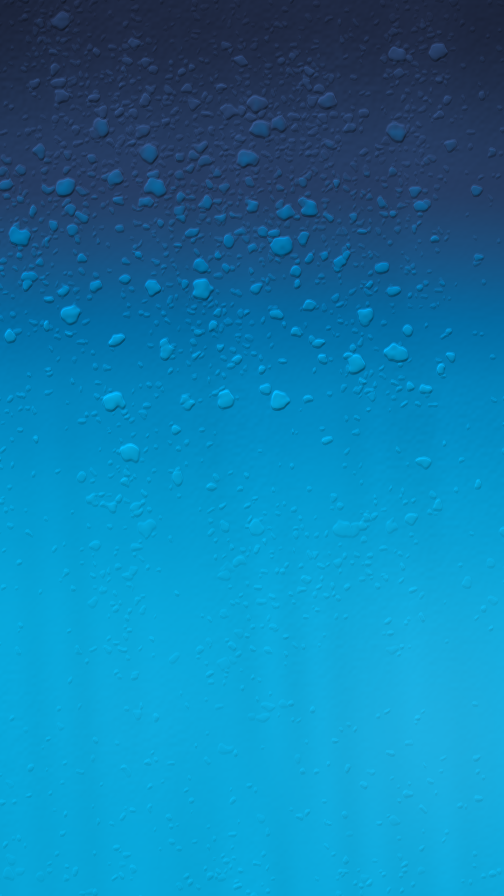
Write a Shadertoy shader that draws this texture.

```glsl
// Water beads on a cold pane: a navy to cyan vertical gradient seen through
// three sizes of scattered drops and a fine rippled film. One height field
// bends the gradient and its slope shades the bead edges.

float hash(vec2 p) {
    vec3 q = fract(p.xyx * vec3(0.1031, 0.1030, 0.0973));
    q += dot(q, q.yzx + 33.33);
    return fract((q.x + q.y) * q.z);
}

float noise(vec2 p) {
    vec2 cell = floor(p), f = fract(p);
    f = f * f * (3.0 - 2.0 * f);
    float low = mix(hash(cell), hash(cell + vec2(1, 0)), f.x);
    float high = mix(hash(cell + vec2(0, 1)), hash(cell + vec2(1, 1)), f.x);
    return mix(low, high, f.y);
}

float bell(float x, float centre, float width) {
    float d = (x - centre) / width;
    return exp(-d * d);
}

// Backdrop gradient, from the bottom upward
vec3 backdrop(float y) {
    vec3 c = vec3(0.03, 0.65, 0.85);
    c = mix(c, vec3(0.015, 0.60, 0.81), smoothstep(0.30, 0.47, y));
    c = mix(c, vec3(0.01, 0.53, 0.75), smoothstep(0.43, 0.56, y));
    c = mix(c, vec3(0.01, 0.42, 0.64), smoothstep(0.54, 0.66, y));
    c = mix(c, vec3(0.10, 0.32, 0.51), smoothstep(0.63, 0.73, y));
    c = mix(c, vec3(0.15, 0.24, 0.39), smoothstep(0.70, 0.80, y));
    return mix(c, vec3(0.12, 0.16, 0.26), smoothstep(0.81, 0.98, y));
}

// Chance of a drop: a horizontal band, broken into tall clusters
float density(vec2 p, float centre, float width, float base) {
    float band = mix(base, 1.0, bell(p.y, centre, width));
    float clusters = smoothstep(0.25, 0.75, noise(p * vec2(15.0, 8.0) + 7.0));
    float rightFade = 1.0 - 0.7 * smoothstep(0.40, 0.52, p.x);
    return band * mix(0.35, 1.3, clusters) * rightFade;
}

// Jittered domes, one per grid cell; band = centre, width, base chance
float drops(vec2 p, float size, float radius, float peak, vec3 band, float seed) {
    vec2 cell = floor(p / size);
    float height = 0.0;
    for (int j = -1; j <= 1; j++)
    for (int i = -1; i <= 1; i++) {
        vec2 id = cell + vec2(i, j);
        vec2 jitter = vec2(hash(id + seed), hash(id + seed + 19.7));
        vec2 centre = (id + 0.15 + 0.7 * jitter) * size;
        float chance = peak * density(centre, band.x, band.y, band.z);
        if (hash(id + seed + 41.3) > chance) continue;
        float r = radius * mix(0.5, 1.0, hash(id + seed + 63.1));
        vec2 d = (p - centre) / r;
        d.x *= mix(0.7, 1.05, jitter.y);
        d.y += 0.25 * d.x * (jitter.x - 0.5);
        float dome = max(1.0 - dot(d, d), 0.0);
        height = max(height, sqrt(dome) * smoothstep(0.0, 0.35, dome) * r / radius);
    }
    return height;
}

// Height of all the water on the pane
float waterHeight(vec2 p) {
    vec2 wobble = vec2(noise(p * 130.0), noise(p * 130.0 + 31.0)) - 0.5;
    vec2 q = p + 0.006 * wobble;
    float largeFade = smoothstep(0.28, 0.55, p.y);
    float large = drops(q, 0.030, 0.0115, 0.42, vec3(0.79, 0.10, 0.22), 3.0);
    float medium = drops(q, 0.016, 0.0060, 0.50, vec3(0.85, 0.15, 0.20), 57.0);
    float fine = drops(q, 0.0085, 0.0034, 0.70, vec3(0.93, 0.20, 0.32), 111.0);
    float h = max(large * largeFade, max(0.6 * medium * mix(0.4, 1.0, largeFade), 0.3 * fine));
    float film = noise(p * 210.0) + 0.6 * noise(p * vec2(90.0, 60.0));
    float patches = smoothstep(0.3, 0.8, noise(p * vec2(11.0, 6.0) + 23.0));
    return h + film * (0.03 + 0.05 * patches + 0.10 * smoothstep(0.76, 0.95, p.y));
}

void mainImage(out vec4 fragColor, in vec2 fragCoord) {
    vec2 p = fragCoord / iResolution.y;

    // Height and slope of the water
    float e = 0.0014;
    float h = waterHeight(p);
    vec2 rise = vec2(waterHeight(p + vec2(e, 0)) - waterHeight(p - vec2(e, 0)),
                     waterHeight(p + vec2(0, e)) - waterHeight(p - vec2(0, e)));

    // Drops gather the brighter light from lower down
    float tilt = 0.012 * (noise(p * vec2(5.0, 3.0)) - 0.5);
    vec3 color = backdrop(p.y + tilt - 0.13 * h * smoothstep(0.05, 0.4, h));

    // Lit upper edges and shaded undersides
    float light = clamp(-rise.y + 0.35 * rise.x, -0.8, 0.6);
    float contrast = mix(0.28, 0.62, smoothstep(0.30, 0.75, p.y));
    color *= 1.0 + contrast * light;

    // Soft glows low on the pane and faint running streaks
    float rightGlow = bell(p.x, 0.49, 0.17) * bell(p.y, 0.19, 0.17);
    float leftGlow = bell(p.x, 0.15, 0.10) * bell(p.y, 0.20, 0.10);
    color += vec3(0.08, 0.035, 0.03) * (rightGlow + 0.3 * leftGlow);
    float streak = noise(vec2(p.x * 38.0 + 2.0 * p.y, p.y * 4.0)) - 0.5;
    color *= 1.0 + 0.035 * streak;

    // Slight falloff at the dark upper corners
    color *= 1.0 - 0.12 * smoothstep(0.18, 0.30, abs(p.x - 0.28)) * smoothstep(0.7, 1.0, p.y);
    fragColor = vec4(clamp(color, 0.0, 1.0), 1.0);
}
```
